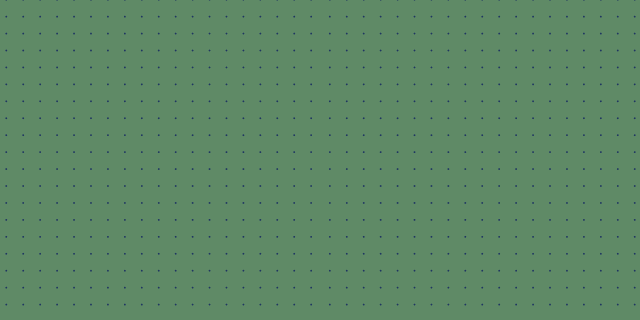
This pattern is drawn by a Shadertoy shader. Its source:

```glsl
// Distance from p to the nearest dot centre of a square grid
float gridDistance(vec2 p, float pitch) {
    vec2 cell = p / pitch;
    return length(cell - round(cell)) * pitch;
}

void mainImage(out vec4 fragColor, in vec2 fragCoord) {
    float pixel = 1.0 / iResolution.y;
    vec2 p = fragCoord * pixel;

    // Two panels of columns meet at a slightly wider gap in the middle
    float seam = 0.5 * iResolution.x * pixel;
    float firstColumn = p.x < seam ? seam - 0.0276 : seam + 0.0307;
    vec2 gridOrigin = vec2(firstColumn, 0.0482);

    // Small round dots with a one-pixel soft edge
    float edge = gridDistance(p - gridOrigin, 0.05293) - 0.0027;
    float dotMask = clamp(0.5 - edge / pixel, 0.0, 1.0);

    vec3 green = vec3(0.373, 0.541, 0.4);
    vec3 navy = vec3(0.12, 0.21, 0.385);
    fragColor = vec4(mix(green, navy, dotMask), 1.0);
}
```
